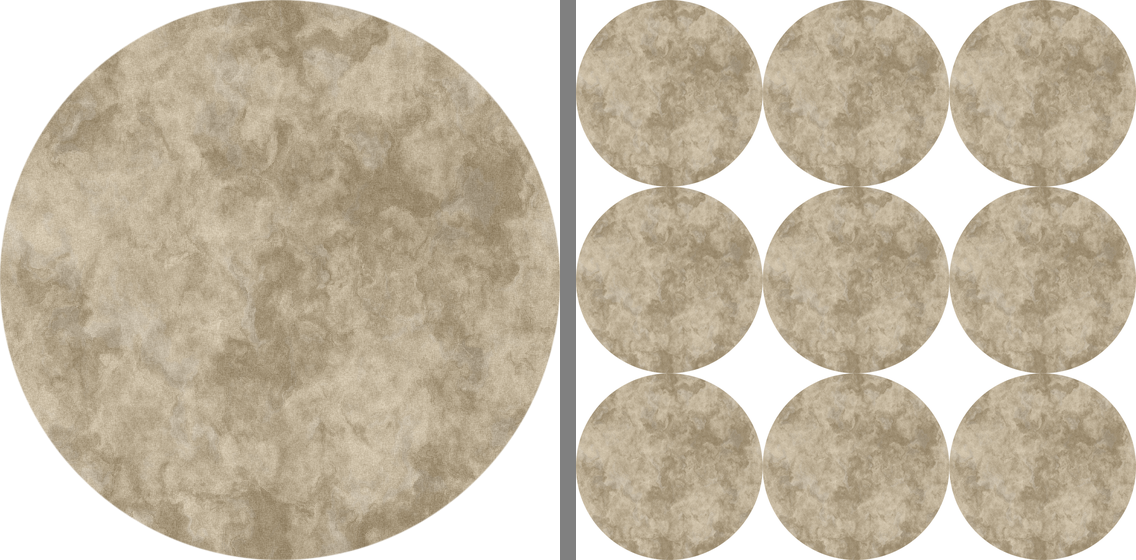
Left: one tile. Right: repeated 3 by 3.
Reproduce this texture procedurally as a WebGL 2 fragment shader.

```glsl
#version 300 es
precision highp float;

#define MID_TONE vec3(0.717, 0.659, 0.557)
#define TONE_STEP vec3(0.055, 0.058, 0.062)
#define COOL_GREY vec3(0.742, 0.705, 0.643)
#define RADIUS 0.5
#define WARP 0.016
#define CLOUD_AMOUNT 0.55
#define BLOTCH_AMOUNT 1.0
#define SPOT_AMOUNT 0.95
#define MOTTLE_AMOUNT 0.42
#define CREASE_AMOUNT 0.5
#define GRAIN_AMOUNT 1.4
#define GREY_AMOUNT 0.5

uniform vec2 u_resolution;
out vec4 fragColor;

// Random vector in -1..1 for a lattice cell
vec2 hash2(vec2 cell) {
    vec3 h = fract(cell.xyx * vec3(0.1031, 0.1030, 0.0973));
    h += dot(h, h.yzx + 33.33);
    return fract((h.xx + h.yz) * h.zy) * 2.0 - 1.0;
}

float corner(vec2 cell, vec2 offset, vec2 period, float seed) {
    // The half keeps the wrap exact under rounding
    vec2 wrapped = cell - period * floor((cell + 0.5) / period);
    return dot(hash2(wrapped + seed * 17.0), offset);
}

// Gradient noise that wraps after a whole number of cells
float noise(vec2 uv, vec2 period, float seed) {
    vec2 p = uv * period + seed * vec2(0.37, 0.61);
    vec2 i = floor(p);
    vec2 f = p - i;
    vec2 w = f * f * f * (f * (f * 6.0 - 15.0) + 10.0);
    vec2 e = vec2(1.0, 0.0);
    float low = mix(corner(i, f, period, seed),
                    corner(i + e.xy, f - e.xy, period, seed), w.x);
    float high = mix(corner(i + e.yx, f - e.yx, period, seed),
                     corner(i + e.xx, f - e.xx, period, seed), w.x);
    return mix(low, high, w.y);
}

// Layered noise, scaled to a spread of about one
float fbm(vec2 uv, vec2 period, float seed, int octaves, float gain) {
    float sum = 0.0;
    float amplitude = 5.65 * sqrt(1.0 - gain * gain);
    for (int k = 0; k < octaves; k++) {
        sum += amplitude * noise(uv, period, seed + float(k) * 3.0);
        period *= 2.0;
        amplitude *= gain;
    }
    return sum;
}

// Folded layers: soft pillows parted by thin creases
float creases(vec2 uv, vec2 period, float seed) {
    float sum = 0.0;
    float amplitude = 4.6;
    for (int k = 0; k < 5; k++) {
        sum += amplitude * (abs(noise(uv, period, seed + float(k) * 3.0)) - 0.14);
        period *= 2.0;
        amplitude *= 0.65;
    }
    return sum;
}

// Light and dark of the stained surface
float stainTone(vec2 uv, vec2 warped) {
    float cloud = fbm(warped, vec2(4.0, 3.0), 1.0, 6, 0.6);
    float patches = fbm(warped, vec2(9.0, 7.0), 23.0, 6, 0.66);
    float blotch = smoothstep(0.0, 1.0, patches - 0.35 * cloud);
    float mottle = fbm(uv, vec2(27.0, 23.0), 41.0, 4, 0.7);

    // Small stains gathered in the darker regions
    float cluster = smoothstep(-0.6, 1.0, 0.5 * patches - 0.6 * cloud);
    float spots = fbm(warped, vec2(19.0, 16.0), 59.0, 5, 0.64);
    float spot = cluster * smoothstep(0.3, 0.9, spots);

    float tone = CLOUD_AMOUNT * cloud - BLOTCH_AMOUNT * (blotch - 0.34)
               - SPOT_AMOUNT * (spot - 0.13) + MOTTLE_AMOUNT * mottle
               + CREASE_AMOUNT * creases(warped, vec2(14.0, 11.0), 67.0);
    // Compress the extremes
    return tone / sqrt(1.0 + 0.08 * tone * tone);
}

void main() {
    vec2 uv = fract(gl_FragCoord.xy / u_resolution);
    vec2 bend = vec2(fbm(uv, vec2(11.0, 9.0), 5.0, 4, 0.6),
                     fbm(uv, vec2(11.0, 9.0), 11.0, 4, 0.6));
    vec2 warped = uv + WARP * bend;

    // Fine cloth grain
    float grain = 0.7 * noise(uv, vec2(233.0, 241.0), 83.0)
                + noise(uv, vec2(367.0, 353.0), 91.0);
    float tone = stainTone(uv, warped) + GRAIN_AMOUNT * grain;
    vec3 colour = MID_TONE + TONE_STEP * tone;

    // Faded cool patches
    float faded = fbm(warped, vec2(10.0, 7.0), 101.0, 6, 0.66);
    float greyMask = GREY_AMOUNT * smoothstep(0.4, 2.0, faded);
    colour = mix(colour, COOL_GREY + 0.85 * TONE_STEP * tone, greyMask);

    // Disc on a white ground
    float edge = length(uv - 0.5) - RADIUS;
    float pixel = 1.0 / min(u_resolution.x, u_resolution.y);
    fragColor = vec4(mix(colour, vec3(1.0), smoothstep(-pixel, pixel, edge)), 1.0);
}
```
